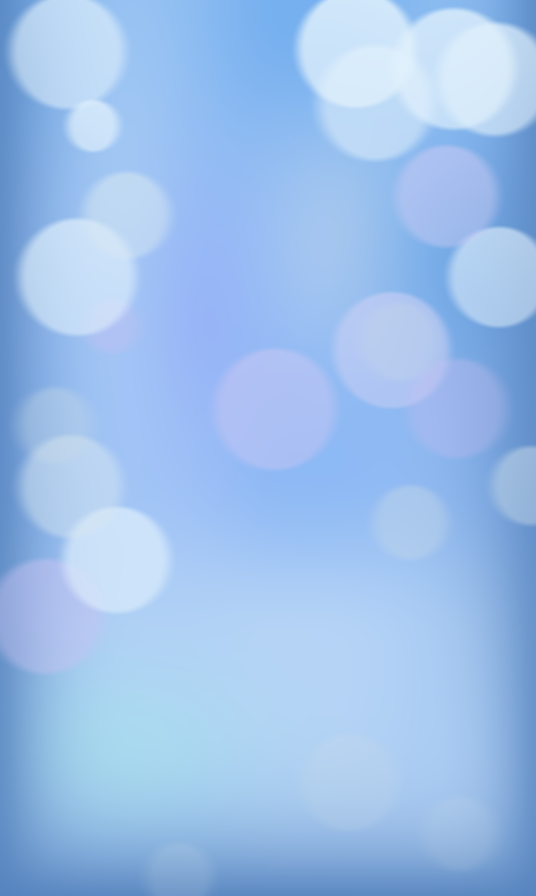
Write a Shadertoy shader that draws this background.

```glsl
// Soft blue bokeh: a misty gradient with dark edges and pale translucent discs.

const vec3 SKY_BLUE  = vec3(0.50, 0.71, 0.94);
const vec3 MID_BLUE  = vec3(0.58, 0.74, 0.96);
const vec3 PALE_BLUE = vec3(0.68, 0.81, 0.96);
const vec3 AQUA      = vec3(0.67, 0.87, 0.94);
const vec3 LILAC     = vec3(0.79, 0.75, 0.95);
const vec3 CREAM     = vec3(0.80, 0.86, 0.90);
const vec3 WHITE     = vec3(0.89, 0.95, 0.99);
const vec3 EDGE_BLUE = vec3(0.33, 0.51, 0.74);

// Three random values from one number, without sine.
vec3 hash31(float n) {
    vec3 q = fract(vec3(n) * vec3(0.1031, 0.1030, 0.0973));
    q += dot(q, q.yzx + 33.33);
    return fract((q.xxy + q.yzz) * q.zyx);
}

float valueNoise(vec2 p) {
    vec2 cell = floor(p);
    vec2 f = fract(p);
    f = f * f * f * (f * (f * 6.0 - 15.0) + 10.0);
    float n = cell.x + cell.y * 57.0 + 11.0;
    return mix(mix(hash31(n).x, hash31(n + 1.0).x, f.x),
               mix(hash31(n + 57.0).x, hash31(n + 58.0).x, f.x), f.y);
}

// Gaussian patch of light.
float glow(vec2 p, vec2 centre, vec2 size) {
    vec2 d = (p - centre) / size;
    return exp(-dot(d, d));
}

// Disc coverage, blurred more along x than along y.
float softDisc(vec2 d, float radius, float blur) {
    float dist = length(d);
    float side = abs(d.x) / max(dist, 0.001);
    float width = blur * mix(0.35, 1.0, side * side);
    return 1.0 - smoothstep(radius - width, radius + width, dist);
}

// Spreads discs over the box lo..hi, one per horizontal slice.
vec3 scatterDiscs(vec3 colour, vec2 p, vec2 lo, vec2 hi, int count,
                  vec2 radii, vec2 alphas, float seed) {
    for (int i = 0; i < count; i++) {
        float k = float(i);
        vec3 place = hash31(seed + k * 7.31);
        vec3 look = hash31(seed + k * 3.77 + 91.0);
        vec2 slot = vec2(fract(k * 0.618 + 0.3 * place.x + 0.15),
                         (k + 0.2 + 0.6 * place.y) / float(count));
        vec2 d = p - mix(lo, hi, slot);
        float radius = mix(radii.x, radii.y, place.z);
        float alpha = mix(alphas.x, alphas.y, look.x);
        float blur = mix(0.026, 0.014, look.x);
        vec3 tint = mix(CREAM, LILAC, step(0.55, look.y));
        tint = mix(tint, WHITE, smoothstep(0.45, 0.65, alpha));
        float shade = 0.92 + 0.08 * clamp(d.y / radius, -1.0, 1.0);
        colour = mix(colour, tint, alpha * shade * softDisc(d, radius, blur));
    }
    return colour;
}

vec3 mistyGradient(vec2 uv) {
    vec3 colour = mix(PALE_BLUE, MID_BLUE, smoothstep(0.28, 0.48, uv.y));
    colour = mix(colour, SKY_BLUE, smoothstep(0.62, 1.0, uv.y));
    // Broad drifting tints
    float drift = valueNoise(uv * vec2(3.5, 4.0));
    colour += (drift - 0.5) * vec3(0.09, 0.05, 0.01);
    colour = mix(colour, AQUA, 0.90 * glow(uv, vec2(0.22, 0.16), vec2(0.26, 0.10)));
    colour = mix(colour, PALE_BLUE, 0.65 * glow(uv, vec2(0.23, 0.80), vec2(0.14, 0.32)));
    colour = mix(colour, CREAM, 0.35 * glow(uv, vec2(0.64, 0.74), vec2(0.14, 0.12)));
    colour = mix(colour, vec3(0.57, 0.66, 0.97), 0.5 * glow(uv, vec2(0.38, 0.64), vec2(0.12, 0.16)));
    return mix(colour, vec3(0.40, 0.64, 0.89), 0.65 * glow(uv, vec2(0.88, 0.70), vec2(0.18, 0.13)));
}

// Darkens the two sides and the foot.
vec3 darkenEdges(vec3 colour, vec2 uv) {
    float left = 0.80 * exp(-pow(uv.x / 0.085, 1.4));
    float rightReach = mix(0.07, 0.12, glow(uv, vec2(1.0, 0.5), vec2(1.0, 0.25)));
    float right = 0.75 * exp(-pow((1.0 - uv.x) / rightReach, 1.4));
    float foot = 0.90 * exp(-pow(uv.y / 0.065, 1.3));
    float amount = 1.0 - (1.0 - left) * (1.0 - right) * (1.0 - foot);
    return mix(colour, EDGE_BLUE, amount);
}

void mainImage(out vec4 fragColor, in vec2 fragCoord) {
    vec2 uv = fragCoord / iResolution.xy;
    vec2 p = fragCoord / iResolution.x;
    float top = iResolution.y / iResolution.x;

    vec3 colour = darkenEdges(mistyGradient(uv), uv);

    // Faint discs at the foot, then the centre and both side columns
    colour = scatterDiscs(colour, p, vec2(0.05, 0.02), vec2(0.95, 0.24) * vec2(1.0, top / 1.67),
                          3, vec2(0.06, 0.10), vec2(0.16, 0.30), 5.0);
    colour = scatterDiscs(colour, p, vec2(0.45, 0.50 * top), vec2(0.75, 0.66 * top),
                          2, vec2(0.10, 0.12), vec2(0.60, 0.72) * 0.75, 23.0);
    colour = scatterDiscs(colour, p, vec2(0.05, 0.26 * top), vec2(0.26, 0.98 * top),
                          9, vec2(0.04, 0.11), vec2(0.35, 0.78), 41.0);
    colour = scatterDiscs(colour, p, vec2(0.70, 0.36 * top), vec2(1.00, 0.83 * top),
                          6, vec2(0.04, 0.11), vec2(0.25, 0.65), 67.0);

    // Bright cluster in the upper right
    colour = scatterDiscs(colour, p, vec2(0.64, 0.88 * top), vec2(1.00, 0.95 * top),
                          4, vec2(0.09, 0.125), vec2(0.50, 0.88), 83.0);

    fragColor = vec4(clamp(colour, 0.0, 1.0), 1.0);
}
```
